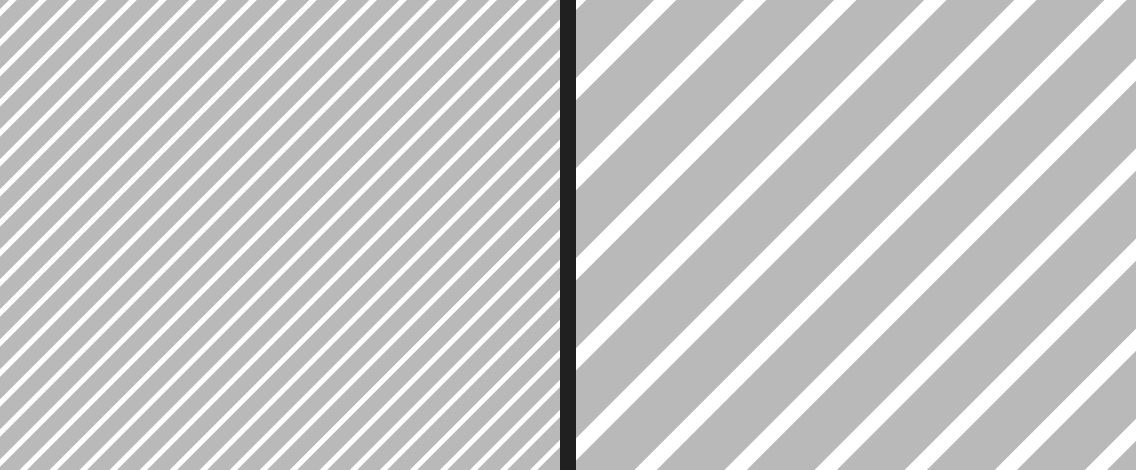
Left, the full canvas; right, a detail of the centre.
This pattern is drawn by a Shadertoy shader. Its source:

```glsl
// Thin white diagonal stripes, evenly spaced on a flat grey ground.

const vec3 GROUND_GREY = vec3(0.727);
const vec3 STRIPE_WHITE = vec3(1.0);

const float REPEATS_ACROSS = 18.655; // stripes along one canvas width
const float STRIPE_SHARE = 0.246;    // white part of each repeat
const float FIRST_STRIPE = 0.428;    // centre of the first stripe, in repeats

// Signed distance to the nearest stripe edge, in repeats; negative inside.
float stripeDistance(float along, float centre, float share) {
    float offset = fract(along - centre + 0.5) - 0.5;
    return abs(offset) - 0.5 * share;
}

// Coverage of a shape from its signed distance and the pixel footprint.
float coverage(float dist, float footprint) {
    return clamp(0.5 - dist / footprint, 0.0, 1.0);
}

void mainImage(out vec4 fragColor, in vec2 fragCoord) {
    // Canvas widths, measured from the upper left corner
    vec2 p = vec2(fragCoord.x, iResolution.y - fragCoord.y) / iResolution.x;

    // Stripes rise to the right at 45 degrees
    float along = (p.x + p.y) * REPEATS_ACROSS;
    float footprint = sqrt(2.0) * REPEATS_ACROSS / iResolution.x;

    float dist = stripeDistance(along, FIRST_STRIPE, STRIPE_SHARE);
    vec3 colour = mix(GROUND_GREY, STRIPE_WHITE, coverage(dist, footprint));
    fragColor = vec4(colour, 1.0);
}
```
